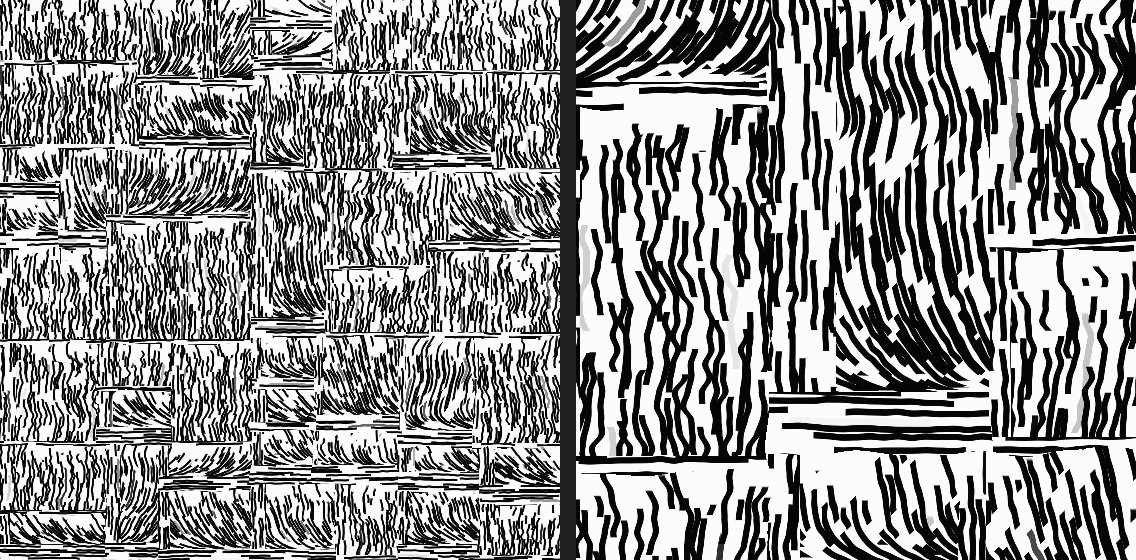
Left, the full canvas; right, a detail of the centre.
Reproduce this texture procedurally as a WebGL 2 fragment shader.

```glsl
#version 300 es
precision highp float;

uniform vec2 u_resolution;
out vec4 fragColor;

const vec3 INK = vec3(0.02);
const vec3 PAPER = vec3(0.99);
const float SPACING = 0.0054;      // mean gap between strands
const float HALF_WIDTH = 0.00185;  // half thickness of a strand
const float KEEP = 0.92;           // share of strand pieces drawn
const float CROWD = 1.4;           // convergence at which strands start to drop out
const float PANEL_AREA = 0.034;    // typical panel size
const float PLAIN_SHARE = 0.36;    // panels without curved flow
const float EDGE_RAGGED = 0.008;
const float EDGE_SOFT = 0.42;      // antialiasing, as a share of one output dot

struct Panel {
    vec2 corner;
    vec2 size;
    float seed;
};

float hash(vec2 p) {
    return fract(sin(dot(p, vec2(12.9898, 78.233))) * 43758.5453);
}

float noise(vec2 p) {
    vec2 i = floor(p), f = fract(p);
    f = f * f * (3.0 - 2.0 * f);
    return mix(mix(hash(i), hash(i + vec2(1, 0)), f.x),
               mix(hash(i + vec2(0, 1)), hash(i + vec2(1, 1)), f.x), f.y);
}

// Value in 0..1 for one trait of a panel
float trait(Panel c, float index) {
    return hash(vec2(c.seed * 91.7, index));
}

// Recursive splitting of the canvas into uneven rectangles
Panel findPanel(vec2 p) {
    Panel c = Panel(vec2(0.0), vec2(1.0), 0.37);
    for (int level = 0; level < 8; level++) {
        if (c.size.x * c.size.y < PANEL_AREA * mix(0.5, 1.6, trait(c, 1.0))) break;
        float cut = mix(0.36, 0.64, trait(c, 2.0));
        bool splitX = c.size.x > c.size.y * mix(0.8, 1.25, trait(c, 3.0));
        vec2 axis = splitX ? vec2(1, 0) : vec2(0, 1);
        float position = dot(p - c.corner, axis) / dot(c.size, axis);
        float side = step(cut, position);
        c.seed = trait(c, 4.0 + side);
        c.corner += axis * c.size * cut * side;
        c.size *= mix(vec2(1.0), vec2(mix(cut, 1.0 - cut, side)), axis);
    }
    return c;
}

// Stream function: falling strands that sweep sideways above the panel base
float flow(vec2 p, Panel c, float base, float bend, float sway) {
    vec2 shift = vec2(c.seed * 50.0);
    float wave = noise(p * vec2(5.0, 11.0) + shift) - 0.5;
    float ripple = noise(p * vec2(14.0, 34.0) + shift) - 0.5;
    float height = max(p.y - c.corner.y - base, 0.0) + 0.004;
    return p.x + sway * wave + 0.012 * ripple + bend * log(height);
}

// Signed distance to the broken strands along lines of equal stream value
float strands(float stream, float slope, float along, float pieceLength,
              float rough, float keep, float seed) {
    float nearest = 1.0;
    float limit = keep * min(1.0, CROWD / slope);
    for (int j = -2; j <= 2; j++) {
        float id = floor(stream / SPACING) + float(j);
        float jitter = hash(vec2(id, seed * 61.0));
        float place = along / pieceLength + jitter * 17.0;
        float piece = floor(place);
        float extent = hash(vec2(id + 0.37, piece + seed * 37.0));
        float rank = hash(vec2(id + 0.71, piece + seed * 23.0));
        float kink = rough * (noise(vec2(along * 120.0, id)) - 0.5);
        float centre = (id + 0.5 + 0.8 * (jitter - 0.5)) * SPACING + kink;
        float d = abs(stream - centre) / slope - HALF_WIDTH;
        float end = (abs(fract(place) - 0.5) - 0.5 * mix(0.45, 1.05, extent)) * pieceLength;
        d = max(d, max(end, (rank - limit) * 0.02));
        nearest = min(nearest, d);
    }
    return nearest;
}

void main() {
    vec2 p = gl_FragCoord.xy / u_resolution.y;
    vec2 ragged = vec2(noise(p * 40.0), noise(p * 40.0 + 19.0)) - 0.5;
    Panel c = findPanel(p + EDGE_RAGGED * ragged);
    vec2 local = p - c.corner;

    // Panel character
    bool plain = trait(c, 6.0) < PLAIN_SHARE;
    float base = plain ? 0.009 : mix(0.014, 0.036, trait(c, 7.0));
    float margin = mix(0.008, 0.04, trait(c, 8.0));
    float turn = trait(c, 9.0) < 0.75 ? 1.0 : -1.0;
    float bend = plain ? 0.0 : turn * mix(0.012, 0.036, trait(c, 10.0));
    float sway = plain ? 0.015 : mix(0.025, 0.065, trait(c, 11.0));
    float rough = plain ? 0.0045 : 0.0016;

    float d;
    if (local.y < base) {
        // Long level strands along the base
        float stream = p.y + 0.004 * noise(p * 18.0);
        d = strands(stream, 1.0, p.x, 0.13, 0.0012, KEEP, c.seed);
    } else if (local.x < margin) {
        // Upright strands along the side
        float stream = p.x + 0.006 * noise(p * vec2(9.0, 22.0));
        d = strands(stream, 1.0, p.y, 0.08, 0.003, KEEP, c.seed + 0.3);
    } else {
        // Curved interior, thinner towards the top
        const float STEP = 0.0005;
        float stream = flow(p, c, base, bend, sway);
        float dx = flow(p + vec2(STEP, 0), c, base, bend, sway) - stream;
        float dy = flow(p + vec2(0, STEP), c, base, bend, sway) - stream;
        float slope = max(length(vec2(dx, dy)) / STEP, 0.3);
        float along = plain ? -p.y : turn * p.x - p.y;
        float keep = KEEP * mix(0.3, 1.0, smoothstep(0.0, 0.04, c.size.y - local.y));
        d = strands(stream, slope, along, 0.085, rough, keep, c.seed + 0.6);
    }

    float soft = EDGE_SOFT / u_resolution.y;
    fragColor = vec4(mix(INK, PAPER, smoothstep(-soft, soft, d)), 1.0);
}
```
